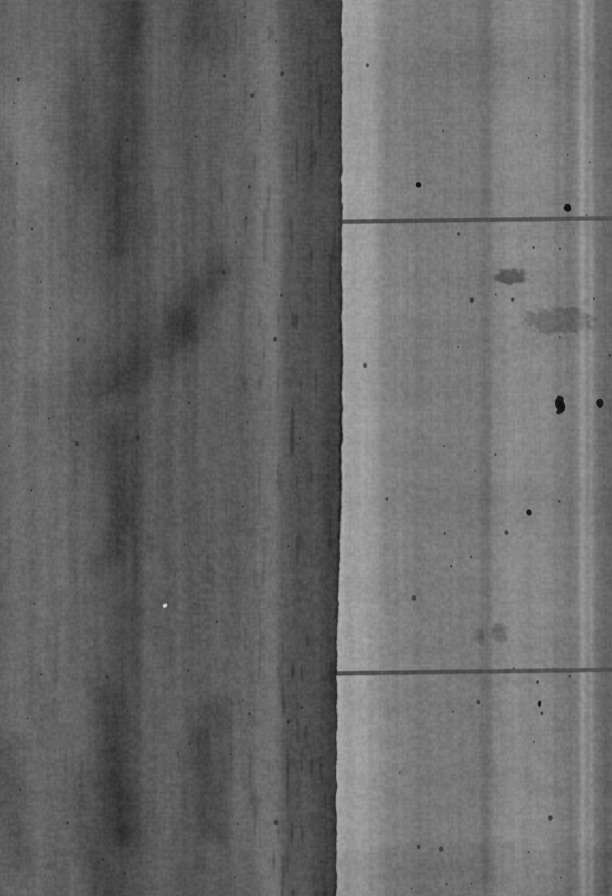
This texture is drawn by a WebGL 2 fragment shader. Its source:

```glsl
#version 300 es
precision highp float;
// Two weathered grey boards side by side: a dark stained one and a pale one with seams.
// Column tones are sums of soft bumps; stretched value noise gives grain, soft
// capsules give stains, and hashed grid cells scatter the specks.
uniform vec2 u_resolution;
out vec4 outColor;

float hash(vec2 p) { return fract(sin(dot(p, vec2(127.1, 311.7))) * 43758.5453); }

float noise(vec2 p) {
  vec2 i = floor(p), f = fract(p);
  f = f * f * (3.0 - 2.0 * f);
  return mix(mix(hash(i), hash(i + vec2(1, 0)), f.x),
             mix(hash(i + vec2(0, 1)), hash(i + vec2(1, 1)), f.x), f.y);
}

float fbm(vec2 p) {
  float sum = 0.0, amp = 0.5;
  for (int i = 0; i < 4; i++) {
    sum += amp * (noise(p) - 0.5);
    p = p * 2.03 + 17.3;
    amp *= 0.55;
  }
  return sum;
}

float bump(float x, float center, float width) {
  float d = (x - center) / width;
  return exp(-d * d);
}

// Soft stain along the segment a-b
float stain(vec2 p, vec2 a, vec2 b, float width) {
  vec2 ab = b - a;
  float t = clamp(dot(p - a, ab) / dot(ab, ab), 0.0, 1.0);
  return bump(length(p - a - ab * t), 0.0, width);
}

// Elliptical blot with a slightly ragged outline
float blot(vec2 p, vec2 center, vec2 radius, float soft) {
  float d = length((p - center) / radius) - 1.0 + 0.5 * (noise(p * 230.0) - 0.5);
  return 1.0 - smoothstep(-soft, soft, d * min(radius.x, radius.y));
}

// One randomly sized speck in some of the grid cells
float specks(vec2 p, float cells, float density, float seed, float aa) {
  vec2 id = floor(p * cells), f = fract(p * cells);
  vec2 center = 0.25 + 0.5 * vec2(hash(id + seed), hash(id + seed + 5.3));
  float r = 0.0008 + 0.0018 * pow(hash(id + seed + 9.1), 3.0);
  float d = length((f - center) / cells * vec2(1.0, 0.8)) - r;
  return step(hash(id + seed + 2.7), density) * (1.0 - smoothstep(-aa, aa, d));
}

float darkBoard(vec2 p) {
  float x = p.x;
  float tone = 0.375 - 0.075 * bump(x, 0.138, 0.026) - 0.035 * bump(x, 0.215, 0.03);
  tone += 0.055 * bump(x, 0.299, 0.018) + 0.035 * bump(x, 0.025, 0.04);
  tone -= 0.06 * smoothstep(0.306, 0.32, x) + 0.06 * smoothstep(0.335, 0.378, x);
  // Wandering stains and worn patches
  vec2 q = p + 0.035 * vec2(fbm(p * 12.0), fbm(p * 12.0 + 40.0));
  float dark = 0.9 * stain(q, vec2(0.245, 0.70), vec2(0.205, 0.635), 0.02);
  dark += 0.7 * stain(q, vec2(0.205, 0.635), vec2(0.12, 0.575), 0.022);
  dark += 0.7 * stain(q, vec2(0.155, 1.0), vec2(0.13, 0.72), 0.016);
  dark += 0.6 * stain(q, vec2(0.085, 0.92), vec2(0.10, 0.80), 0.02);
  dark += 0.7 * stain(q, vec2(0.128, 0.52), vec2(0.125, 0.38), 0.014);
  dark += 0.8 * stain(q, vec2(0.12, 0.21), vec2(0.14, 0.07), 0.022);
  dark += 0.9 * stain(q, vec2(0.235, 0.20), vec2(0.23, 0.08), 0.018);
  dark += 0.8 * stain(q, vec2(0.0, 0.15), vec2(0.02, 0.04), 0.018);
  dark += 0.6 * stain(q, vec2(0.085, 0.13), vec2(0.11, 0.0), 0.016);
  dark += 0.6 * stain(q, vec2(0.23, 1.0), vec2(0.225, 0.95), 0.022);
  float worn = stain(q, vec2(0.02, 0.88), vec2(0.04, 0.80), 0.03);
  worn += 0.6 * stain(q, vec2(0.04, 0.60), vec2(0.10, 0.65), 0.025);
  tone += 0.05 * worn - 0.085 * dark;
  // Long streaks, cloudy mottling and short fibres
  tone += 0.09 * fbm(vec2(x * 85.0, p.y * 2.5)) + 0.06 * fbm(p * vec2(22.0, 9.0));
  float fibre = smoothstep(0.72, 0.95, noise(p * vec2(190.0, 28.0)));
  return tone - 0.05 * fibre * (0.4 + bump(x, 0.32, 0.05));
}

float paleBoard(vec2 p) {
  float x = p.x;
  float tone = 0.605 - 0.11 * smoothstep(0.405, 0.44, x) - 0.03 * bump(x, 0.515, 0.04);
  tone += 0.05 * bump(x, 0.582, 0.025) - 0.04 * bump(x, 0.54, 0.009);
  tone -= 0.05 * bump(x, 0.636, 0.006) + 0.09 * smoothstep(0.654, 0.669, x);
  tone += 0.08 * bump(x, 0.650, 0.004) + 0.05 * bump(x, 0.660, 0.003);
  // Straight streaks, faint cross bands and a darker foot
  tone += 0.10 * fbm(vec2(x * 90.0, p.y * 0.6)) + 0.05 * fbm(vec2(x * 7.0, p.y * 32.0));
  tone -= 0.04 * (1.0 - smoothstep(0.04, 0.075, p.y));
  return tone - 0.02 * bump(p.y, 0.93, 0.04) - 0.02 * bump(p.y, 0.44, 0.03);
}

void main() {
  vec2 p = gl_FragCoord.xy / u_resolution.y;
  float aa = 0.8 / u_resolution.y;
  float edge = 0.3755 + 0.006 * smoothstep(0.2, 0.55, p.y) + 0.003 * fbm(vec2(p.y * 90.0, 3.0));
  float side = p.x - edge, right = smoothstep(-aa, aa, side);
  float pale = paleBoard(p) + 0.04 * bump(side, 0.002, 0.002);

  // Two slightly rising seams, strongest near the joint
  for (int i = 0; i < 2; i++) {
    float seam = 0.2485 + 0.504 * float(i) + 0.013 * (p.x - 0.378);
    float line = 1.0 - smoothstep(0.0012, 0.0036, abs(p.y - seam));
    pale = mix(pale, 0.25 + 0.15 * (p.x - 0.378), 0.85 * line);
  }
  // Translucent blotches, then solid blots
  pale -= 0.17 * blot(p, vec2(0.570, 0.691), vec2(0.018, 0.008), 0.002);
  pale -= 0.09 * blot(p, vec2(0.624, 0.642), vec2(0.039, 0.014), 0.002);
  pale -= 0.10 * blot(p, vec2(0.558, 0.293), vec2(0.008, 0.010), 0.003);
  pale -= 0.07 * blot(p, vec2(0.535, 0.290), vec2(0.006, 0.007), 0.003);
  float ink = blot(p, vec2(0.633, 0.768), vec2(0.0045), aa) + blot(p, vec2(0.625, 0.548), vec2(0.005, 0.010), aa);
  ink += blot(p, vec2(0.670, 0.550), vec2(0.0045), aa) + blot(p, vec2(0.590, 0.428), vec2(0.003), aa);
  ink += blot(p, vec2(0.467, 0.794), vec2(0.0027), aa) + blot(p, vec2(0.602, 0.214), vec2(0.002, 0.0035), aa);
  pale = mix(pale, 0.09, min(ink, 1.0));

  // Join the boards with a ragged shadow along the edge
  float tone = mix(darkBoard(p), pale, right);
  float gap = bump(side, -0.001, 0.002) * (0.35 + 0.6 * bump(p.y, 0.52, 0.17));
  tone = mix(tone, 0.08, gap * (0.5 + 0.5 * noise(vec2(p.y * 130.0, 8.0))));

  // Scattered specks, one pale chip, and fine grain
  float dirt = specks(p, 17.0, mix(0.38, 0.16, right), 3.0, aa) + specks(p, 31.0, 0.10, 8.0, aa);
  tone = mix(tone, 0.17, 0.75 * min(dirt, 1.0));
  tone = mix(tone, 0.8, blot(p, vec2(0.184, 0.324), vec2(0.0025), aa));
  tone += 0.055 * (noise(p * vec2(420.0, 260.0)) - 0.5) + 0.04 * (noise(p * vec2(150.0, 400.0)) - 0.5);
  outColor = vec4(vec3(tone), 1.0);
}
```
